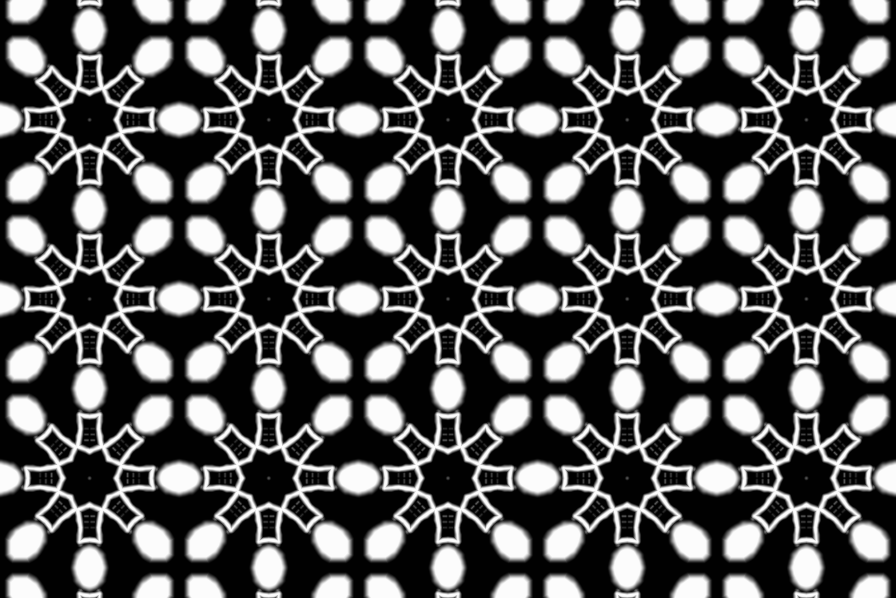
Give the GLSL for this pattern, as a Shadertoy shader.

```glsl
// Square lattice of eight-armed white rosettes ringed by soft oval beads on black.

const float COLUMNS = 5.0;
const float SECTOR = 0.78539816;   // one eighth of a turn
const float BEAD_RING = 0.502;     // bead distance from the rosette centre
const vec2 BEAD_RADII = vec2(0.124, 0.091);
const float BEAD_LIMIT = 0.457;    // flattens the outer corner of diagonal beads

float hash(vec2 p) {
    return fract(sin(dot(p, vec2(127.1, 311.7))) * 43758.5);
}

float valueNoise(vec2 p) {
    vec2 i = floor(p), f = fract(p);
    f = f * f * (3.0 - 2.0 * f);
    return mix(mix(hash(i), hash(i + vec2(1, 0)), f.x),
               mix(hash(i + vec2(0, 1)), hash(i + vec2(1, 1)), f.x), f.y);
}

float segmentDistance(vec2 p, vec2 a, vec2 b) {
    vec2 pa = p - a, ba = b - a;
    return length(pa - ba * clamp(dot(pa, ba) / dot(ba, ba), 0.0, 1.0));
}

float ellipseDistance(vec2 p, vec2 radii) {
    float k = length(p / radii);
    return k * (k - 1.0) / max(length(p / (radii * radii)), 0.001);
}

// Coverage of a shape whose edge fades over +-softness
float fill(float d, float softness) {
    return 1.0 - smoothstep(-softness, softness, d);
}

// Folds the plane into one mirrored sector; x runs outward along the arm
vec2 foldSector(vec2 p) {
    float angle = atan(p.y, p.x + 1e-6);
    angle = mod(angle + 0.5 * SECTOR, SECTOR) - 0.5 * SECTOR;
    return length(p) * vec2(cos(angle), abs(sin(angle)));
}

// Half outline of an arm: inner tip, shoulder, waist, outer corner, outer notch
float armDistance(vec2 q) {
    vec2 outline[5] = vec2[5](vec2(0.150, 0.0), vec2(0.176, 0.068),
        vec2(0.275, 0.050), vec2(0.353, 0.056), vec2(0.344, 0.0));
    float d = 1.0;
    for (int i = 0; i < 4; i++) {
        d = min(d, segmentDistance(q, outline[i], outline[i + 1]));
    }
    return d;
}

// Faint broken strokes inside an arm
float armDetail(vec2 q, float pixel) {
    float ink = 0.0;
    for (int i = 0; i < 3; i++) {
        float x = 0.212 + 0.032 * float(i);
        float d = segmentDistance(q, vec2(x, 0.010), vec2(x, 0.025));
        ink = max(ink, (0.42 - 0.11 * float(i)) * fill(d - 0.004, 0.006 + pixel));
    }
    return ink;
}

float rosette(vec2 p, float pixel) {
    vec2 q = foldSector(p);
    float wobble = valueNoise(q * 38.0) - 0.5;

    // Oval beads
    float bead = ellipseDistance(q - vec2(BEAD_RING, 0.0), BEAD_RADII);
    bead += 0.008 * wobble;
    float corner = min(abs(p.x), abs(p.y)) > 0.2
        ? max(abs(p.x), abs(p.y)) - BEAD_LIMIT : -1.0;
    float light = fill(max(bead, corner), 0.019 + 0.5 * pixel);

    // Arm outlines and their inner strokes
    float arm = armDistance(q) - 0.0135 + 0.006 * wobble;
    light = max(light, fill(arm, 0.009 + 0.4 * pixel));
    light = max(light, armDetail(q, 0.3 * pixel));

    // Grey specks beside the arm ends and a dot at the centre
    float speck = length(q - vec2(0.372, 0.050)) - 0.010;
    light = max(light, 0.45 * fill(speck, 0.010 + 0.3 * pixel));
    float hub = length(p) - 0.008;
    return max(light, 0.32 * fill(hub, 0.006 + 0.3 * pixel));
}

void mainImage(out vec4 fragColor, in vec2 fragCoord) {
    float pixel = COLUMNS / iResolution.x;
    vec2 cell = (fragCoord - 0.5 * iResolution.xy) * pixel;
    vec2 p = fract(cell + 0.5) - 0.5;
    float light = rosette(p, pixel);
    fragColor = vec4(vec3(mix(0.005, 0.99, light)), 1.0);
}
```
